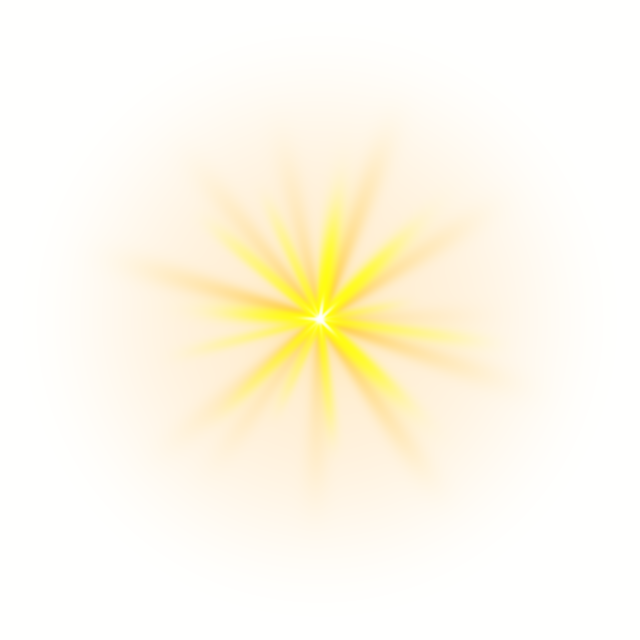
This background is drawn by a three.js fragment shader. Its source:

```glsl
// A golden starburst: yellow and amber rays with a white core on a soft cream glow.
varying vec2 vUv;

const float TAU = 6.283185;
const vec2 CENTER = vec2(0.5, 0.501);

const vec3 WHITE = vec3(1.0, 1.0, 0.995);
const vec3 CREAM = vec3(1.0, 0.944, 0.86);
const vec3 AMBER = vec3(1.0, 0.75, 0.08);
const vec3 YELLOW = vec3(1.0, 1.0, 0.02);

const float GLOW_INNER = 0.15;
const float GLOW_OUTER = 0.48;
const float AMBER_FADE = 0.11;
const float HALO_FADE = 0.045;
const float CORE_RADIUS = 0.0055;
const float SPIKE_LENGTH = 0.022;

// Ray half widths: x is the angle in radians, y the thickness at the root
const vec2 BOLD_WIDTH = vec2(0.055, 0.006);
const vec2 FINE_WIDTH = vec2(0.042, 0.0042);
const vec2 AMBER_WIDTH = vec2(0.065, 0.005);
const vec2 SPIKE_WIDTH = vec2(0.02, 0.0022);

// Each ray: angle in degrees, length, strength
const int BOLD_COUNT = 4;
const vec3 BOLD_RAYS[BOLD_COUNT] = vec3[BOLD_COUNT](
  vec3(81.5, 0.22, 3.2), vec3(44.0, 0.23, 2.4),
  vec3(-45.0, 0.22, 2.8), vec3(176.0, 0.20, 2.3));

const int FINE_COUNT = 8;
const vec3 FINE_RAYS[FINE_COUNT] = vec3[FINE_COUNT](
  vec3(11.0, 0.13, 1.4), vec3(-8.0, 0.25, 1.7),
  vec3(-84.0, 0.18, 2.0), vec3(-115.0, 0.15, 1.6),
  vec3(-136.0, 0.20, 2.0), vec3(194.0, 0.21, 1.1),
  vec3(139.0, 0.21, 2.3), vec3(114.0, 0.19, 1.9));

const int AMBER_COUNT = 11;
const vec3 AMBER_RAYS[AMBER_COUNT] = vec3[AMBER_COUNT](
  vec3(70.0, 0.37, 1.4), vec3(33.0, 0.36, 1.1),
  vec3(1.0, 0.30, 0.5), vec3(-18.5, 0.38, 1.2),
  vec3(-55.5, 0.36, 1.3), vec3(-91.5, 0.35, 0.7),
  vec3(-126.0, 0.32, 0.6), vec3(-140.0, 0.36, 0.8),
  vec3(164.0, 0.39, 1.4), vec3(129.0, 0.36, 0.9),
  vec3(102.0, 0.34, 0.7));

float bell(float x, float width) {
  float t = x / width;
  return exp(-t * t);
}

// Gaussian ray around a direction; its root keeps a minimum thickness
float beam(float angle, float r, float degreesAt, vec2 width) {
  float away = mod(angle - radians(degreesAt) + 0.5 * TAU, TAU) - 0.5 * TAU;
  return bell(away, width.x + width.y / max(r, 0.003));
}

// Layered sines that vary the rays slightly with direction
float streaks(float angle) {
  return 1.0 + 0.08 * sin(17.0 * angle + 1.0) + 0.04 * sin(41.0 * angle);
}

void main() {
  vec2 p = vUv - CENTER + 0.00001;
  float r = length(p);
  float angle = atan(p.y, p.x);

  // Wide cream glow
  float glow = 1.0 - smoothstep(GLOW_INNER, GLOW_OUTER, r);
  vec3 color = mix(WHITE, CREAM, glow);

  // Amber rays and inner halo
  float amber = 0.0;
  for (int i = 0; i < AMBER_COUNT; i++) {
    vec3 ray = AMBER_RAYS[i];
    float reach = 1.0 - smoothstep(0.6 * ray.y, 1.1 * ray.y, r);
    amber += ray.z * reach * beam(angle, r, ray.x, AMBER_WIDTH);
  }
  amber = amber * exp(-r / AMBER_FADE) + 0.8 * exp(-r / HALO_FADE);
  color = mix(color, AMBER, 1.0 - exp(-amber));

  // Yellow rays, with white spikes along their roots
  float yellow = 1.5 * bell(r, 0.02);
  float spikes = 0.0;
  for (int i = 0; i < BOLD_COUNT; i++) {
    vec3 ray = BOLD_RAYS[i];
    yellow += ray.z * bell(r, 0.52 * ray.y) * beam(angle, r, ray.x, BOLD_WIDTH);
    spikes += 0.8 * ray.z * beam(angle, r, ray.x, SPIKE_WIDTH);
  }
  for (int i = 0; i < FINE_COUNT; i++) {
    vec3 ray = FINE_RAYS[i];
    float reach = 1.0 - smoothstep(0.7 * ray.y, 1.3 * ray.y, r);
    float fade = reach * exp(-2.2 * r / ray.y);
    yellow += ray.z * fade * beam(angle, r, ray.x, FINE_WIDTH);
    spikes += 0.25 * ray.z * beam(angle, r, ray.x, SPIKE_WIDTH);
  }
  color = mix(color, YELLOW, 1.0 - exp(-yellow * streaks(angle)));

  // White core
  float core = 2.5 * bell(r, CORE_RADIUS) + spikes * bell(r, SPIKE_LENGTH);
  color = mix(color, vec3(1.0), 1.0 - exp(-core));

  gl_FragColor = vec4(color, 1.0);
}
```
